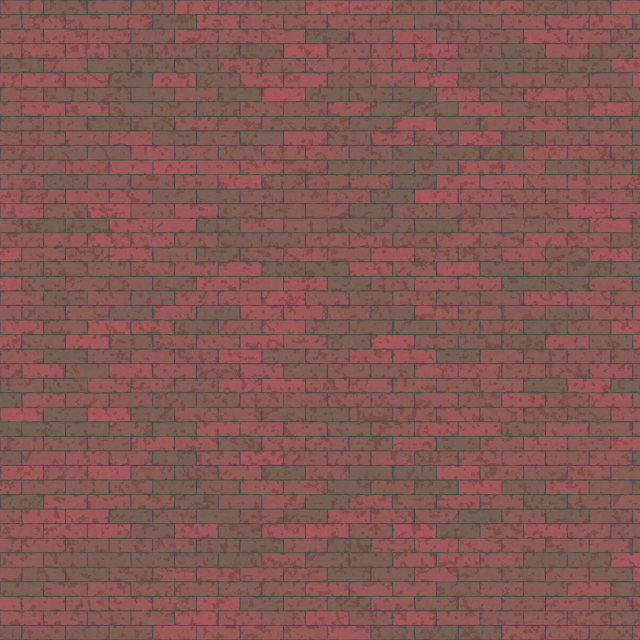
Give the GLSL for this texture, as a WebGL 1 fragment shader.

```glsl
precision highp float;
// A wall of long, thin bricks in running bond, 44 courses high.
// Each brick takes a random tone from olive brown to rose red; thresholded
// noise adds rusty blotches, and thin slate joints are worn unevenly.

uniform vec2 u_resolution;

const float COURSES = 44.0;
const float BRICK_ASPECT = 3.0;
const float JOINT_HALF_WIDTH = 0.0008;

const vec3 OLIVE = vec3(0.455, 0.375, 0.325);
const vec3 ROSE = vec3(0.645, 0.345, 0.36);
const vec3 RUST = vec3(0.43, 0.25, 0.22);
const vec3 SLATE = vec3(0.25, 0.29, 0.30);

float hash(vec2 p) {
    vec3 q = fract(p.xyx * vec3(0.1031, 0.1030, 0.0973));
    q += dot(q, q.yzx + 33.33);
    return fract((q.x + q.y) * q.z);
}

// Smoothly interpolated value noise
float noise(vec2 p) {
    vec2 cell = floor(p);
    vec2 f = fract(p);
    f = f * f * (3.0 - 2.0 * f);
    float low = mix(hash(cell), hash(cell + vec2(1.0, 0.0)), f.x);
    float high = mix(hash(cell + vec2(0.0, 1.0)), hash(cell + 1.0), f.x);
    return mix(low, high, f.y);
}

float fbm(vec2 p) {
    float sum = 0.0;
    float amplitude = 0.57;
    for (int i = 0; i < 3; i++) {
        sum += amplitude * noise(p);
        p = p * 2.03 + 17.3;
        amplitude *= 0.5;
    }
    return sum;
}

// Brick index in xy, distance to the nearest vertical and horizontal joint in zw
vec4 brickGrid(vec2 uv, float courses, float aspect) {
    vec2 size = vec2(aspect, 1.0) / courses;
    vec2 p = uv / size;
    p.x += 0.5 * (1.0 - mod(floor(p.y), 2.0));
    vec2 f = fract(p);
    return vec4(floor(p), min(f, 1.0 - f) * size);
}

// Middle tones are more common than the two extremes
vec3 brickColor(vec2 id) {
    float tone = 0.5 * (hash(id + 3.7) + hash(id + 91.2));
    return mix(OLIVE, ROSE, smoothstep(0.0, 1.0, tone));
}

// Antialiased coverage of a line at distance d
float lineCoverage(float d, float halfWidth, float pixel) {
    return clamp((halfWidth - d) / pixel + 0.5, 0.0, 1.0);
}

void main() {
    vec2 uv = gl_FragCoord.xy / u_resolution;
    float pixel = 1.0 / min(u_resolution.x, u_resolution.y);
    vec4 brick = brickGrid(uv, COURSES, BRICK_ASPECT);
    float edge = min(brick.z, brick.w);

    // Brick body with blotches that differ from brick to brick
    vec3 color = brickColor(brick.xy);
    float grain = fbm(uv * 150.0 + brick.xy * 7.0);
    color = mix(color, RUST, 0.5 * smoothstep(0.56, 0.72, grain));
    color *= 0.98 + 0.05 * noise(uv * 310.0);

    // Grime gathers in patches along the brick edges
    float grime = (1.0 - smoothstep(0.0, 0.004, edge)) * smoothstep(0.4, 0.75, grain);
    color = mix(color, SLATE, 0.4 * grime);

    // Joints fade where they are worn
    float wear = mix(0.6, 1.0, smoothstep(0.25, 0.65, noise(uv * 110.0 + 40.0)));
    float joint = lineCoverage(edge, JOINT_HALF_WIDTH, pixel);
    color = mix(color, SLATE, joint * wear);

    gl_FragColor = vec4(color, 1.0);
}
```
